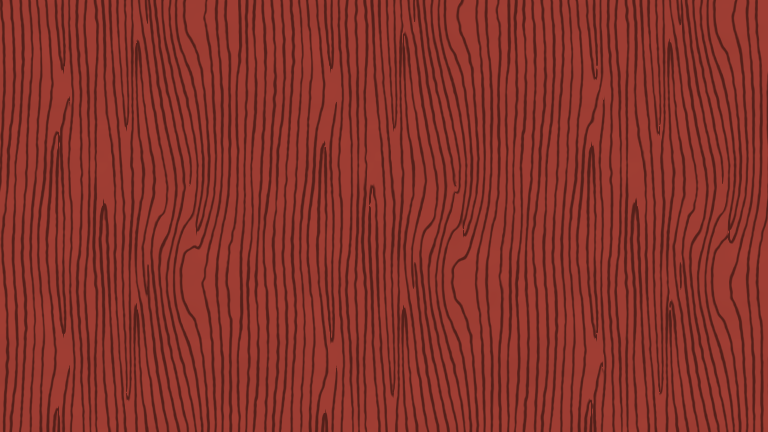
Reproduce this texture procedurally as a WebGL 2 fragment shader.

```glsl
#version 300 es
precision highp float;
// Hand-inked wood grain: near-vertical dark strokes on red-brown board, tiled.
// Strokes are level lines of a phase field; pairs of phase vortices make the
// hairpins and loose ends, and periodic noise adds the unsteady hand.

uniform vec2 u_resolution;
out vec4 fragColor;

const float TAU = 6.2831853;
const float TILE = 0.617;          // tile side, in canvas heights
const float STROKES = 26.0;        // strokes per tile before hairpins add more
const float HALF_WIDTH = 0.00265;  // stroke half width, in canvas heights
const float SOFTNESS = 0.0012;     // least edge blur, in canvas heights
const float STRETCH = 6.0;         // slenderness of the hairpins
const int PAIRS = 5;               // hairpin pairs per tile
const int DOUBLE_PAIRS = 3;        // pairs that hold two strokes, not one
const float PAIR_DROP = 0.7;       // height between the two tips of a pair
const float LEAN = 1.3;            // sideways sweep of the slanted grain
const vec2 LEAN_CENTER = vec2(0.66, 0.25);
const vec3 BOARD = vec3(0.622, 0.240, 0.200);
const vec3 INK = vec3(0.325, 0.125, 0.100);

float hash(vec2 p) {
  return fract(sin(dot(p, vec2(127.1, 311.7))) * 43758.5453);
}

// Value noise in -0.5..0.5 that repeats with the tile
float noise(vec2 p, vec2 cells) {
  p *= cells;
  vec2 i = floor(p), f = fract(p);
  f = f * f * (3.0 - 2.0 * f);
  vec2 a = mod(i, cells), b = mod(i + 1.0, cells);
  vec2 seed = cells * 1.37;
  float low = mix(hash(a + seed), hash(vec2(b.x, a.y) + seed), f.x);
  float high = mix(hash(vec2(a.x, b.y) + seed), hash(b + seed), f.x);
  return mix(low, high, f.y) - 0.5;
}

vec2 complexMul(vec2 a, vec2 b) {
  return vec2(a.x * b.x - a.y * b.y, a.x * b.y + a.y * b.x);
}

// Unit complex number turning once around a tip
vec2 turn(vec2 d) {
  return normalize(vec2(d.y, STRETCH * d.x) + 1e-6);
}

// Product of all vortex pairs; its angle bends and splits the strokes
vec2 vortices(vec2 p) {
  vec2 total = vec2(1.0, 0.0);
  for (int row = 0; row < 3; row++)
  for (int col = -1; col < 4; col++)
  for (int j = 0; j < PAIRS; j++) {
    float n = float(j);
    vec2 top = vec2(col, row) + vec2(0.22 + 0.42 * fract(n * 0.7),
                                     fract(0.07 + n * 0.39));
    vec2 bottom = top + vec2(0.02 + 0.34 * fract(n * 0.6), -PAIR_DROP);
    vec2 z = complexMul(turn(p - bottom), turn(p - top) * vec2(1.0, -1.0));
    if (j < DOUBLE_PAIRS) z = complexMul(z, z);
    total = complexMul(total, z);
  }
  return total;
}

// Slanted sweep of the strokes in one upright band of the tile
float lean(vec2 p) {
  vec2 a = TAU * (p - LEAN_CENTER);
  return LEAN * exp(2.5 * (cos(a.x) - 1.0)) * (sin(a.y) - 0.2 * sin(2.0 * a.y));
}

// Stroke phase, meaningful modulo one
float grainPhase(vec2 p) {
  vec2 v = vortices(p);
  float bend = 0.9 * noise(p, vec2(5.0, 3.0));
  float spacing = 0.75 * noise(p, vec2(19.0, 4.0));
  float tremor = 0.11 * noise(p, vec2(30.0, 36.0));
  return STROKES * p.x + atan(v.y, v.x) / TAU + lean(p) + bend + spacing + tremor;
}

float wrapped(float x) {
  return x - round(x);
}

void main() {
  vec2 p = gl_FragCoord.xy / u_resolution.y / TILE;

  // Distance to the nearest stroke from the phase and its slope
  const float STEP = 0.0008;
  float phase = grainPhase(p);
  vec2 slope = vec2(wrapped(grainPhase(p + vec2(STEP, 0.0)) - phase),
                    wrapped(grainPhase(p + vec2(0.0, STEP)) - phase)) / STEP;
  float dist = abs(wrapped(phase)) / max(length(slope), 3.0) * TILE;

  // Uneven pressure and ragged edges
  float halfWidth = HALF_WIDTH * (1.0 + 0.7 * noise(p, vec2(31.0, 7.0)));
  dist += 0.0009 * noise(p, vec2(110.0, 80.0));
  float blur = max(0.9 / u_resolution.y, SOFTNESS);
  float ink = 1.0 - smoothstep(halfWidth - blur, halfWidth + blur, dist);

  // Faint stains on the board
  float stain = noise(p, vec2(5.0, 9.0)) + 0.5 * noise(p, vec2(21.0, 27.0));
  vec3 board = BOARD * (1.0 + 0.04 * stain);

  fragColor = vec4(mix(board, INK, ink), 1.0);
}
```
